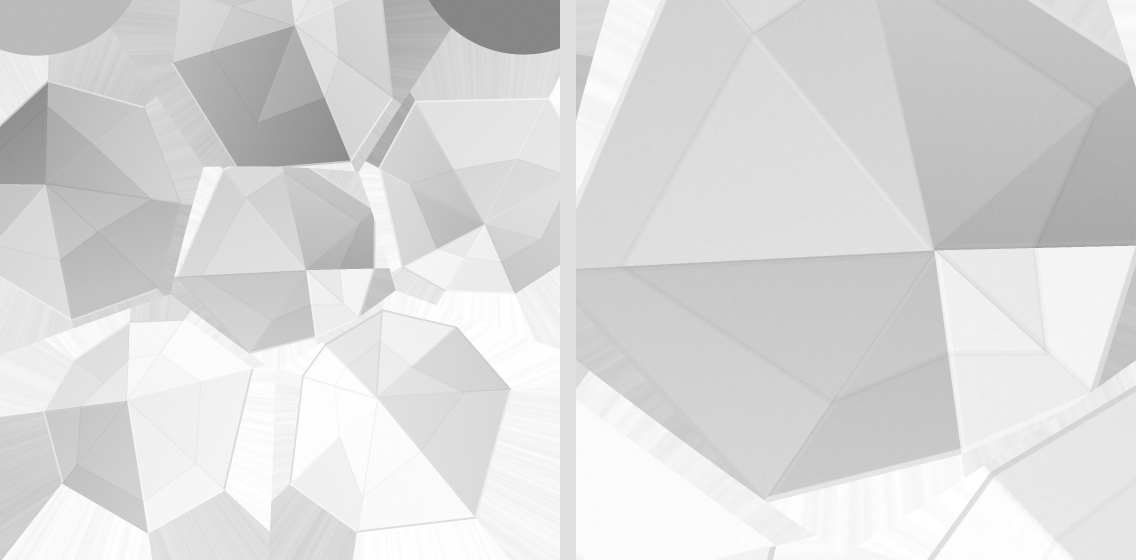
Left: the whole. Right: its middle third, enlarged.
This background is drawn by a WebGL 2 fragment shader. Its source:

```glsl
#version 300 es
precision highp float;
// Pale grey faceted crystals, one ringed by five, with finely streaked side walls between them.

uniform vec2 u_resolution;
out vec4 fragColor;

const float TAU = 6.28319;
const float GOLDEN = 0.618034;
const int RING = 5;                // crystals around the middle one
const float RING_RADIUS = 0.36;
const float RING_TURN = 0.05;      // first ring position, in turns
const float MIDDLE_SIZE = 0.187;
const vec2 RING_SIZE = vec2(0.2, 0.235);
const float CENTRE_JITTER = 0.05;
const float APEX_SHIFT = 0.3;      // off-centre apex, relative to size
const float SIDES = 8.0;
const float CORNER_JITTER = 0.55;
const vec2 CORNER_REACH = vec2(0.84, 1.01);
const vec2 INNER_REACH = vec2(0.42, 0.82);
const float BEVEL = 0.004;
const float WHITE = 0.993;
const float DEPTH = 0.36;          // darkest facet below white
const float DEPTH_CURVE = 1.6;
const vec2 LIGHT = vec2(0.4, -0.7); // makes the lower right crystals paler
const float FACET_SPREAD = 0.68;
const float FACET_DETAIL = 0.2;
const float WALL_LIFT = 0.1;
const float FACET_GRADIENT = 0.3;
const float STREAKS = 0.05;
const float GRAIN = 0.008;
const float GRAIN_CELLS = 520.0;
const float CAP_DISTANCE = 0.74;
const vec2 CAP_SIZE = vec2(0.12, 0.2);
const vec2 CAP_TONE = vec2(0.48, 0.8);
const int SAMPLES = 3;

float hash(vec2 p) { return fract(sin(dot(p, vec2(127.1, 311.7))) * 43758.5); }

float noise(float x, float seed) {
    float i = floor(x), f = fract(x);
    return mix(hash(vec2(i, seed)), hash(vec2(i + 1.0, seed)), f * f * (3.0 - 2.0 * f));
}

vec2 direction(float turns) { return vec2(cos(TAU * turns), sin(TAU * turns)); }
float cross2(vec2 a, vec2 b) { return a.x * b.y - a.y * b.x; }
float pick(vec2 range, float h) { return mix(range.x, range.y, h); }
float strip(float d, float width) { return 1.0 - smoothstep(0.7 * width, width, d); }

// Centre in xy, size in z
vec3 crystal(int i) {
    float id = float(i);
    vec2 jitter = vec2(hash(vec2(id, 3.1)), hash(vec2(id, 7.7))) - 0.5;
    if (i == 0) return vec3(vec2(0.5, 0.55) + 0.4 * CENTRE_JITTER * jitter, MIDDLE_SIZE);
    vec2 centre = vec2(0.5, 0.54) + RING_RADIUS * direction(RING_TURN + (id - 1.0) / float(RING));
    return vec3(centre + CENTRE_JITTER * jitter, pick(RING_SIZE, hash(vec2(id, 5.3))));
}

// Angle of corner k, counted in sides
float cornerAngle(float k, float id) {
    return k + CORNER_JITTER * (hash(vec2(mod(k, SIDES), id + 11.0)) - 0.5);
}

vec2 corner(float k, float id, float phase, float size, vec2 apex) {
    vec2 dir = direction((cornerAngle(k, id) + phase) / SIDES);
    float reach = pick(CORNER_REACH, hash(vec2(mod(k, SIDES), id + 23.0)));
    return dir * (size * reach - dot(apex, dir));
}

float crystalTone(vec2 p, vec3 body, float id) {
    float size = body.z, phase = hash(vec2(id, 41.0));
    vec2 apex = APEX_SHIFT * size * direction(hash(vec2(id, 47.0)));
    vec2 q = p - body.xy - apex;

    // Sector between two corners, and coordinates along its two spokes
    float angle = atan(q.y, q.x) / TAU * SIDES - phase;
    float k = floor(angle + 0.5);
    if (angle < cornerAngle(k, id)) k -= 1.0;
    vec2 a = corner(k, id, phase, size, apex), b = corner(k + 1.0, id, phase, size, apex);
    float area = cross2(a, b);
    float s = cross2(q, b) / area, t = cross2(a, q) / area;
    float side = mod(k, SIDES), next = mod(k + 1.0, SIDES);
    float ma = pick(INNER_REACH, hash(vec2(side, id + 31.0)));
    float mb = pick(INNER_REACH, hash(vec2(next, id + 31.0)));

    vec2 along = normalize(b - a);
    float rim = (1.0 - s - t) * area / length(b - a);
    float fold = (s / ma + t / mb - 1.0) * area * ma * mb / length(mb * b - ma * a);
    float spoke = abs(cross2(q, a)) / length(a);
    bool wall = rim < 0.0, inner = fold < 0.0;

    // Neighbouring facets share a tone in pairs, with small differences
    float seed = 20.0 * id + side + (wall ? 0.6 : inner ? 0.3 : 0.0);
    float group = wall ? SIDES * id + side + 3.0 : 4.0 * id + floor(0.5 * side);
    float rank = 0.5 + dot(body.xy - 0.5, LIGHT) + FACET_SPREAD * (fract(GOLDEN * group) - 0.5);
    rank += FACET_DETAIL * (hash(vec2(seed, 57.0)) - 0.5) + (wall ? WALL_LIFT : 0.0);
    float depth = DEPTH * pow(1.0 - clamp(rank, 0.0, 1.0), DEPTH_CURVE);
    float slope = dot(q, direction(hash(vec2(group, 53.0)))) / size;
    float tone = WHITE - depth * (1.0 + FACET_GRADIENT * clamp(slope, -1.0, 1.0));

    // Walls carry streaks that converge behind the apex, facets carry bevelled edges
    if (wall) {
        float u = dot(q, along) / (cross2(q, along) + size);
        float streak = 0.5 * noise(u * 45.0, seed) + 0.5 * noise(u * 140.0, seed + 0.1);
        return tone + STREAKS * (streak - 0.5);
    }
    float edge = hash(vec2(side, id + 61.0));
    tone += 0.06 * (edge - 0.5) * strip(spoke, BEVEL) - 0.03 * strip(spoke, 0.35 * BEVEL);
    tone -= 0.02 * strip(abs(fold), 0.5 * BEVEL);
    return mix(tone, edge > 0.4 ? 0.98 : 0.78, 0.55 * strip(rim, BEVEL));
}

float scene(vec2 p) {
    // Nearest crystal surface owns the point
    float nearest = 1e3, owner = 0.0;
    vec3 body = vec3(0.0);
    for (int i = 0; i <= RING; i++) {
        vec3 c = crystal(i);
        float d = length(p - c.xy) - c.z;
        if (d < nearest) { nearest = d; owner = float(i); body = c; }
    }
    float tone = crystalTone(p, body, owner);
    // Flat round caps at the border
    for (int i = 0; i < RING; i++) {
        float id = float(i);
        vec2 centre = 0.5 + CAP_DISTANCE * direction(RING_TURN + (id + 0.5) / float(RING));
        float d = length(p - centre) - pick(CAP_SIZE, hash(vec2(id, 71.0)));
        tone = mix(tone, pick(CAP_TONE, hash(vec2(id, 83.0))), strip(d + 0.001, 0.001));
    }
    return clamp(tone, 0.0, 1.0);
}

void main() {
    float scale = min(u_resolution.x, u_resolution.y), tone = 0.0;
    for (int i = 0; i < SAMPLES * SAMPLES; i++) {
        vec2 offset = (vec2(i % SAMPLES, i / SAMPLES) + 0.5) / float(SAMPLES) - 0.5;
        tone += scene((gl_FragCoord.xy + offset) / scale);
    }
    tone /= float(SAMPLES * SAMPLES);
    tone += GRAIN * (hash(floor(gl_FragCoord.xy / scale * GRAIN_CELLS)) - 0.5);
    fragColor = vec4(vec3(tone), 1.0);
}
```
